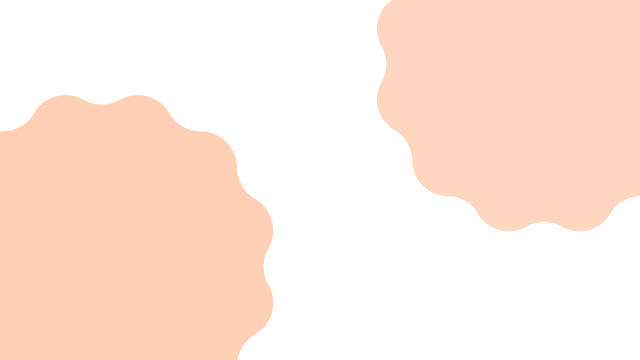
This background is drawn by a WebGL 2 fragment shader. Its source:

```glsl
#version 300 es
precision highp float;

uniform vec2 u_resolution;
out vec4 fragColor;

const float TAU = 6.2831853;
const vec3 PAPER = vec3(1.0);
const vec3 PEACH = vec3(1.0, 0.816, 0.710);
const vec3 PALE_PEACH = vec3(1.0, 0.840, 0.750);

// Signed distance to a scalloped disc: convex and concave arcs of equal
// radius, joined smoothly where neighbouring circles touch.
float scallopDistance(vec2 p, float ringRadius, float arcRadius, float lobes) {
    float halfSector = 0.5 * TAU / lobes;
    float radius = length(p);

    // Fold into half a lobe: crest at angle 0, valley at halfSector.
    float angle = abs(mod(atan(p.y, p.x), 2.0 * halfSector) - halfSector);
    vec2 q = radius * vec2(cos(angle), sin(angle));

    vec2 valleyAxis = vec2(cos(halfSector), sin(halfSector));
    float halfGap = ringRadius * valleyAxis.y;
    float valleyRadius = ringRadius * valleyAxis.x
                       + sqrt(4.0 * arcRadius * arcRadius - halfGap * halfGap);
    vec2 crest = vec2(ringRadius, 0.0);
    vec2 valley = valleyRadius * valleyAxis;
    vec2 joint = 0.5 * (crest + valley);

    // Radial limits keep the core filled and the far field empty.
    float convex = min(length(q - crest) - arcRadius, radius - ringRadius);
    float concave = max(arcRadius - length(q - valley), radius - valleyRadius);
    bool onCrest = joint.x * q.y < joint.y * q.x;
    return onCrest ? convex : concave;
}

// Antialiased coverage over one pixel.
float coverage(float dist, float pixel) {
    return clamp(0.5 - dist / pixel, 0.0, 1.0);
}

vec3 paintScallop(vec3 base, vec3 tint, vec2 p, float size, float pixel) {
    float dist = scallopDistance(p, size, 0.2627 * size, 12.0);
    return mix(base, tint, coverage(dist, pixel));
}

void main() {
    float pixel = 1.0 / u_resolution.y;
    vec2 uv = gl_FragCoord.xy * pixel;

    vec3 color = PAPER;
    color = paintScallop(color, PEACH, uv - vec2(0.2824, 0.2593), 0.3877, pixel);
    color = paintScallop(color, PALE_PEACH, uv - vec2(1.5116, 0.8218), 0.378, pixel);
    fragColor = vec4(color, 1.0);
}
```
